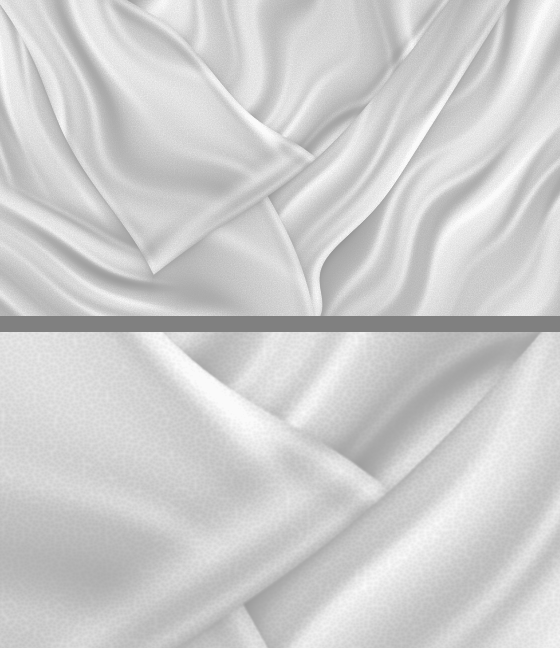
Top: the whole. Bottom: its middle third, enlarged.
Reproduce this texture procedurally as a Shadertoy shader.

```glsl
// Draped white satin: soft glossy folds, overlapping hems and a fine woven grain.

vec2 hash2(vec2 cell) {
    vec3 h = fract(cell.xyx * vec3(0.1031, 0.1030, 0.0973));
    h += dot(h, h.yzx + 33.33);
    return fract((h.xx + h.yz) * h.zy);
}

// Cellular noise: distance to the nearest scattered point
float cellular(vec2 p) {
    vec2 cell = floor(p), local = fract(p);
    float nearest = 2.0;
    for (int y = -1; y <= 1; y++)
        for (int x = -1; x <= 1; x++) {
            vec2 offset = vec2(x, y);
            vec2 toPoint = offset + hash2(cell + offset) - local;
            nearest = min(nearest, dot(toPoint, toPoint));
        }
    return sqrt(nearest);
}

float bell(float x, float width) {
    return exp(-x * x / (width * width));
}

// Brightness of swaying folds that run along the given angle
float sheen(vec2 p, float angle, float pleats, float sway, float seed) {
    vec2 dir = vec2(cos(angle), sin(angle));
    float along = dot(p, dir);
    float across = dot(p, vec2(-dir.y, dir.x));
    across += sway * sin(along * 6.0 + across * 4.0 + seed);
    across += sway * 0.4 * sin(along * 12.0 - across * 8.0 + seed * 2.3);

    // Wide swells, narrow highlights and narrow dark valleys, each fading along the fold
    float phase = pleats * across + 1.2 * sin(3.5 * along + 4.0 * across + seed);
    float broad = sin(phase + 0.7 * sin(phase * 0.53 + seed));
    float gloss = pow(0.5 + 0.5 * sin(2.1 * phase + 1.5 * sin(4.0 * along + seed)), 6.0);
    float valley = pow(0.5 + 0.5 * sin(1.6 * phase + 2.0 * sin(3.0 * along - seed)), 4.0);
    float fade = 0.7 + 0.45 * sin(along * 7.0 + across * 9.0 + seed * 1.7);
    float swell = 0.03 * sin(along * 4.0 - across * 5.0 + seed * 3.1);
    return 0.835 + swell + 0.075 * broad * (0.4 + 0.6 * fade) + fade * (0.1 * gloss - 0.085 * valley);
}

// Lay one cloth over another: shadow below, rolled bright hem above
float lay(float under, float over, float d, float depth, float roll) {
    under -= depth * (0.6 * exp(min(d, 0.0) / 0.03) + 0.5 * exp(min(d, 0.0) / 0.008));
    over += roll * (0.07 * bell(d - 0.012, 0.008) - 0.06 * bell(d - 0.035, 0.014));
    return mix(under, over, smoothstep(-0.002, 0.002, d));
}

void mainImage(out vec4 fragColor, in vec2 fragCoord) {
    vec2 p = fragCoord / iResolution.y;
    p.x *= 16.0 / 9.0 * iResolution.y / iResolution.x;

    // Signed distances to the hems
    float u = p.x - 0.475;
    float lowerHem = 0.75 * (p.y - 0.12 - 0.66 * u - 0.28 * u * u * u - 0.012 * sin(9.0 * u));
    float leftHem = 0.87 * (u + 0.56 * (p.y - 0.12) - 0.02 * sin(9.0 * p.y));
    float upperHem = 0.74 * (1.0 - 0.9 * (p.x - 0.42) - p.y + 0.025 * sin(p.x * 14.0));
    float rightHem = 0.84 * (0.99 + 0.63 * p.y - 0.07 * bell(p.y - 0.17, 0.13)
                     + 0.04 * bell(p.y, 0.1) - p.x);
    float innerHem = 0.9 * (1.0 - 0.4 * p.y - p.x + 0.02 * sin(8.0 * p.y));
    float roll = 0.65 + 0.35 * sin(7.0 * p.x + 5.0 * p.y);

    // Right side: long winding folds, then a diagonal band
    float right = sheen(p, 0.92, 29.0, 0.05, 1.3);
    float band = sheen(p, 1.0, 28.0, 0.03, 4.1);
    float cloth = lay(right, band, rightHem, 0.08, roll);

    // Left side: steep folds above, shallow ones below, calm floor in the middle
    float steep = sheen(p, -1.12, 36.0, 0.025, 2.2);
    float shallow = sheen(p, -0.38, 38.0, 0.022, 5.6);
    float left = mix(shallow, steep, smoothstep(-0.05, 0.06, p.y - 0.42 + 0.35 * p.x));
    float ground = 0.01 + sheen(p, -0.6, 12.0, 0.03, 0.4);
    left = mix(left, ground, smoothstep(0.38, 0.62, p.x));
    cloth = lay(cloth, left, innerHem, 0.07, 0.5 * roll);

    // Top cloth: swirling part behind, smooth draped part in front
    float swirl = sheen(p, 1.0, 27.0, 0.085, 3.0);
    float drape = sheen(p, -0.9, 23.0, 0.065, 6.4);
    float hemFolds = 0.82 + 0.07 * sin(60.0 * lowerHem + 1.8 * sin(6.0 * p.x));
    drape = mix(hemFolds, drape, smoothstep(0.02, 0.13, lowerHem + 0.02 * sin(12.0 * p.x)));
    float top = lay(swirl, drape, upperHem, 0.07, roll);
    cloth = lay(cloth, top, min(leftHem, lowerHem), 0.1, roll);

    // Gloss contrast with a soft roll-off at both ends
    cloth = 0.822 + 1.22 * (cloth - 0.835);
    cloth -= 0.5 * max(cloth - 0.9, 0.0);
    cloth += 0.45 * max(0.68 - cloth, 0.0);

    // Fine weave, clearest on lit areas
    float grain = cellular(p * vec2(235.0, 275.0)) - 0.5;
    cloth += 0.06 * grain * smoothstep(0.6, 0.82, cloth);

    fragColor = vec4(vec3(clamp(cloth, 0.58, 0.98)), 1.0);
}
```
